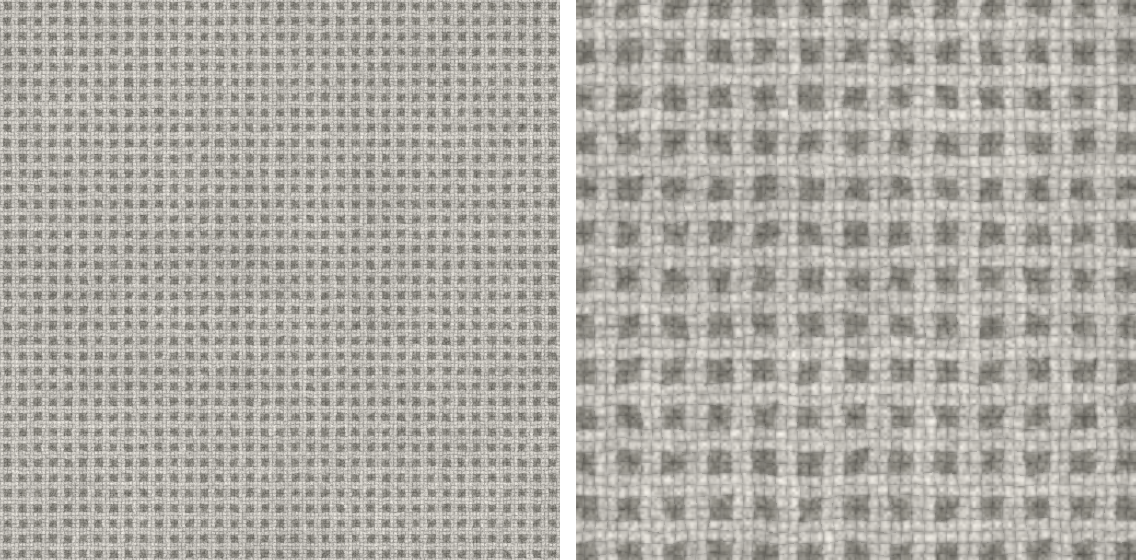
Left, the full canvas; right, a detail of the centre.
Reproduce this texture procedurally as a Shadertoy shader.

```glsl
float hash(vec2 p) {
    vec3 q = fract(vec3(p.xyx) * 0.1031);
    q += dot(q, q.yzx + 33.33);
    return fract((q.x + q.y) * q.z);
}

float noise(vec2 p) {
    vec2 i = floor(p), f = fract(p);
    f = f * f * (3.0 - 2.0 * f);
    return mix(mix(hash(i), hash(i + vec2(1, 0)), f.x),
               mix(hash(i + vec2(0, 1)), hash(i + vec2(1, 1)), f.x), f.y);
}

// Rounded yarn shading of a plain weave, one unit per thread
float weaveHeight(vec2 thread) {
    vec2 id = floor(thread), f = fract(thread) - 0.5;
    bool warpOnTop = mod(id.x + id.y, 2.0) < 1.0;
    float across = warpOnTop ? f.x : f.y;
    float along = warpOnTop ? f.y : f.x;
    return (1.0 - 3.6 * across * across) * (1.0 - 2.2 * along * along);
}

void mainImage(out vec4 fragColor, in vec2 fragCoord) {
    vec2 uv = fragCoord / iResolution.xy;

    // Check grid, with a square at the centre and slightly wavering threads
    vec2 grid = (uv - 0.5) * vec2(37.0, 36.8) + 0.5;
    vec2 waver = vec2(noise(uv * 75.0), noise(uv * 75.0 + 40.0)) - 0.5;
    grid += 0.09 * waver;
    vec2 thread = grid * 4.0;
    vec2 id = floor(thread);

    // Soft dark squares where two dark bands cross
    vec2 d = abs(fract(grid) - 0.5);
    float edge = max(d.x, d.y) - 0.25 + 0.09 * (noise(uv * 210.0) - 0.5);
    float darkSquare = 1.0 - smoothstep(-0.09, 0.07, edge);
    float darkBand = 1.0 - smoothstep(0.18, 0.30, min(d.x, d.y));

    vec3 paleYarn = vec3(0.79, 0.777, 0.75);
    vec3 darkYarn = vec3(0.535, 0.525, 0.495);
    vec3 color = mix(paleYarn, darkYarn, darkSquare);
    color *= 1.0 - 0.035 * darkBand * (1.0 - darkSquare);

    // Yarn relief, uneven stitches and threads
    color *= mix(0.80, 1.06, weaveHeight(thread));
    color *= 1.0 + 0.09 * (hash(id + 300.0) - 0.5);
    color *= 1.0 + 0.03 * (hash(vec2(id.x + 300.0, 7.0)) + hash(vec2(3.0, id.y + 300.0)) - 1.0);

    // Fibre grain and faint broad wear
    float grain = noise(uv * 512.0 + 11.0) + 0.7 * noise(uv * 330.0 + 90.0) - 0.85;
    color += 0.13 * grain;
    color *= 1.0 + 0.04 * (noise(uv * 9.0) - 0.5);

    fragColor = vec4(clamp(color, 0.0, 1.0), 1.0);
}
```
